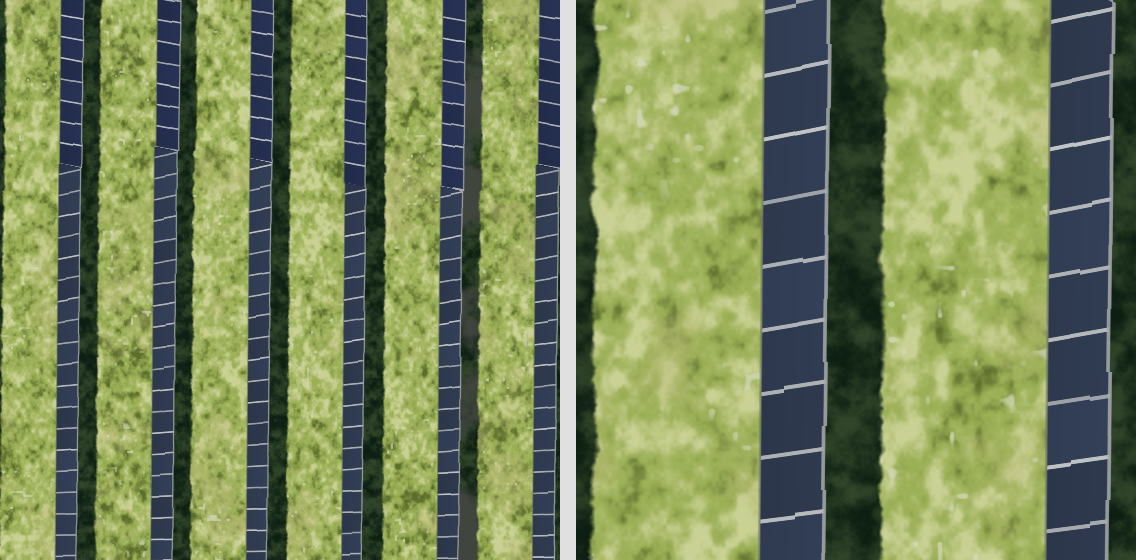
Left, the full canvas; right, a detail of the centre.
Give the GLSL for this pattern, as a Shadertoy shader.

```glsl
// Aerial view of a solar field: six slightly leaning columns of framed panels,
// each casting a rough-edged shadow onto sunlit grass. Columns are repeated cells
// with hashed widths and seams; the grass is layered value noise.

const float COLUMN_PITCH = 0.1704;
const float FIRST_COLUMN = 0.1035;
const float CELL_MARGIN = 0.012;
const float ROW_PITCH = 0.0379;
const float SHADOW_END = 0.0730;

float hash(vec2 p) {
    vec3 q = fract(vec3(p.xyx) * 0.1031);
    q += dot(q, q.yzx + 33.33);
    return fract((q.x + q.y) * q.z);
}

float noise(vec2 p) {
    vec2 i = floor(p);
    vec2 f = smoothstep(0.0, 1.0, fract(p));
    float low = mix(hash(i), hash(i + vec2(1, 0)), f.x);
    float high = mix(hash(i + vec2(0, 1)), hash(i + vec2(1, 1)), f.x);
    return mix(low, high, f.y);
}

// Sum of octaves, roughly centred on 0.5
float fbm(vec2 p) {
    float sum = 0.0, weight = 0.5;
    for (int i = 0; i < 4; i++) {
        sum += weight * noise(p);
        p = p * 2.03 + 17.7;
        weight *= 0.58;
    }
    return sum / 1.056;
}

// Coverage of the interval [a, b] with edges softened by s
float band(float x, float a, float b, float s) {
    return smoothstep(a - s, a + s, x) * (1.0 - smoothstep(b - s, b + s, x));
}

vec3 grassColor(vec2 p) {
    float patches = fbm(p * vec2(9.0, 5.0) + 4.0) - 0.5;
    float blades = fbm(p * vec2(62.0, 54.0)) - 0.5;
    float speckle = noise(p * vec2(150.0, 125.0) + 60.0) - 0.5;
    float light = 0.54 + 1.25 * blades + 0.65 * patches + 0.32 * speckle;
    vec3 color = mix(vec3(0.36, 0.43, 0.17), vec3(0.61, 0.69, 0.34), smoothstep(0.05, 0.52, light));
    color = mix(color, vec3(0.79, 0.82, 0.58), smoothstep(0.48, 0.95, light));
    // Dry straw and small pale flowers
    color = mix(color, vec3(0.74, 0.73, 0.48), 0.45 * smoothstep(0.54, 0.75, fbm(p * 13.0 + 31.0)));
    float flowers = smoothstep(0.83, 0.95, noise(p * 140.0 + 9.0)) * smoothstep(0.45, 0.65, noise(p * 16.0));
    return mix(color, vec3(0.84, 0.86, 0.76), 0.7 * flowers);
}

vec3 shadeColor(vec2 p, float bareness) {
    float leaves = fbm(p * 75.0 + 12.0);
    vec3 color = mix(vec3(0.05, 0.12, 0.07), vec3(0.19, 0.27, 0.16), smoothstep(0.2, 0.8, leaves));
    return mix(color, vec3(0.25, 0.27, 0.24), bareness * smoothstep(0.4, 0.65, fbm(p * 11.0 + 3.0)));
}

// Panels of one column; u runs across from 0 to 1, fall is the height above the seam
vec3 panelColor(float u, float y, float fall, float column, float upper, float aa) {
    float tilt = mix(0.0085 * smoothstep(-0.1, 0.75, y), -0.0075, upper);
    float v = (fall - tilt * u) / ROW_PITCH + 0.5 * (1.0 - upper);
    float joint = floor(v + 0.5);
    vec2 id = vec2(joint + 40.0, column + 7.0);

    // Each joint steps a little where two frames meet
    float stepAt = 0.35 + 0.4 * hash(id);
    float jog = (hash(id + 5.3) - 0.35) * 0.0032 * step(stepAt, u);
    float away = abs((v - joint) * ROW_PITCH - jog);
    float frame = 1.0 - smoothstep(0.0011 - aa * 0.5, 0.0011 + aa, away);

    float tone = hash(vec2(floor(v) + 71.0, column + 3.0));
    vec3 glass = mix(vec3(0.185, 0.230, 0.315), vec3(0.145, 0.185, 0.315), upper);
    glass *= 0.93 + 0.14 * tone + 0.06 * (u - 0.5);
    return mix(glass, vec3(0.76, 0.77, 0.77), frame * (0.72 + 0.28 * hash(id + 2.1)));
}

void mainImage(out vec4 fragColor, in vec2 fragCoord) {
    vec2 p = fragCoord / iResolution.y;
    float aa = 0.75 / iResolution.y;

    // Column cell, with a gentle lean over the height
    float x = p.x - FIRST_COLUMN - 0.0091 * (p.y - 0.5) + CELL_MARGIN;
    float column = floor(x / COLUMN_PITCH);
    x -= column * COLUMN_PITCH + CELL_MARGIN;
    float columnHash = hash(vec2(column + 11.0, 4.0));

    // Seam where the upper and lower runs of panels meet
    float seam = 0.70 + 0.038 * sin(1.25 * column + 0.2);
    float fall = p.y - seam;
    float upper = smoothstep(-aa, aa, fall + 0.0075 * clamp(x / 0.039, 0.0, 1.0));
    x -= upper * 0.006 * (columnHash - 0.3);

    // Panel width drifts slowly and steps from row to row
    float row = floor(fall / ROW_PITCH);
    float width = 0.0365 + 0.004 * columnHash + 0.003 * (p.y - 0.5);
    width += 0.0016 * (hash(vec2(row + 50.0, column + 2.0)) - 0.5);

    // Ground: grass, worn soil beside the last column, cast shadow
    float worn = step(3.5, column) * step(column, 4.5);
    float soilEdge = COLUMN_PITCH - 0.018 + 0.018 * fbm(p * vec2(35.0, 18.0));
    float soil = worn * smoothstep(soilEdge - 0.003, soilEdge + 0.005, x) * band(p.y, 0.3, 0.94, 0.08);
    vec3 color = grassColor(p);
    vec3 soilColor = vec3(0.64, 0.61, 0.54) * (0.78 + 0.45 * fbm(p * 70.0));
    color = mix(color, soilColor, 0.8 * soil);
    float ragged = 0.009 * (fbm(p * vec2(55.0, 70.0) + 20.0) - 0.5);
    float shadow = band(x, 0.0, SHADOW_END - 0.003 * columnHash + ragged, 0.0014 + aa);
    color = mix(color, shadeColor(p, worn), shadow);

    // Panels and the pale metal rims along their sides
    float u = clamp(x / width, 0.0, 1.0);
    color = mix(color, panelColor(u, p.y, fall, column, upper, aa), band(x, 0.0, width, aa));
    color = mix(color, vec3(0.66, 0.67, 0.68), 0.85 * band(x, width - 0.0012, width + 0.001, aa));
    color = mix(color, vec3(0.50, 0.52, 0.50), 0.45 * band(x, -0.0012, 0.0003, aa));
    fragColor = vec4(color, 1.0);
}
```
